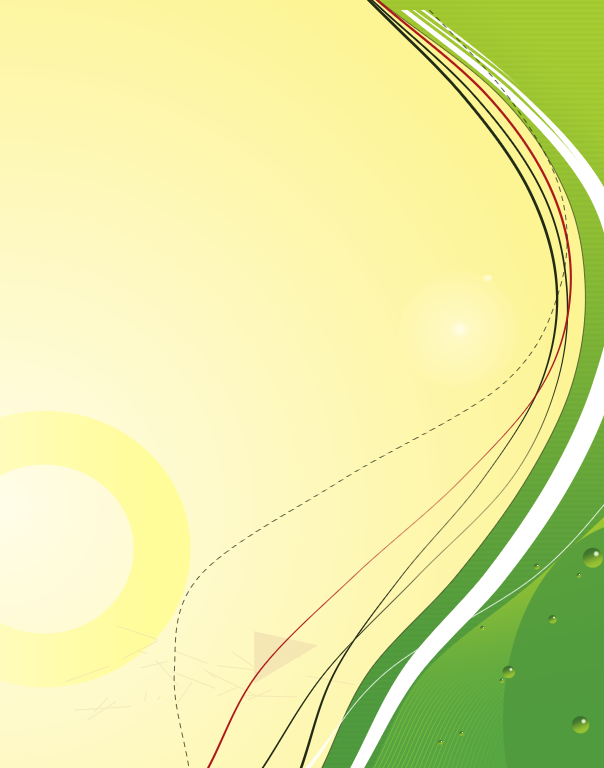
Reproduce this background procedurally as a WebGL 2 fragment shader.

```glsl
#version 300 es
precision highp float;
// Cream paper with a pale ring and glow, beside a flowing green wave with ribbons and dew drops.

#define PAPER_REACH 0.78
#define DASH_PERIOD 0.0125
#define LINE_WIDTH 0.0015
#define SHARD_COUNT 24
#define DROP_COUNT 10
#define STRIPE_PERIOD 0.0052

uniform vec2 u_resolution;
out vec4 outColor;

const vec3 CREAM = vec3(1.0, 0.992, 0.91);
const vec3 YELLOW = vec3(0.992, 0.957, 0.58);
const vec3 LIME = vec3(0.63, 0.78, 0.19);
const vec3 DEEP_GREEN = vec3(0.31, 0.60, 0.24);
const vec3 INK = vec3(0.13, 0.17, 0.08);
const vec3 RED = vec3(0.68, 0.10, 0.11);

float hash(float n) { return fract(sin(n * 12.9898) * 43758.5453); }

// Smooth horizontal position at height y through nine evenly spaced knots.
float curveX(float y, float k[9]) {
  float t = clamp(y, 0.0, 1.0) * 8.0;
  int i = min(int(t), 7);
  float f = t - float(i), b = k[i], c = k[i + 1];
  float a = i > 0 ? k[i - 1] : 2.0 * b - c;
  float d = i < 7 ? k[i + 2] : 2.0 * c - b;
  return b + 0.5 * f * (c - a + f * (2.0 * a - 5.0 * b + 4.0 * c - d + f * (3.0 * (b - c) + d - a)));
}

float slopeAt(float y, float k[9]) {
  return (curveX(y + 0.004, k) - curveX(y - 0.004, k)) / (min(y + 0.004, 1.0) - max(y - 0.004, 0.0));
}

// Signed distance to a curve, positive on its right.
float curveSide(vec2 p, float k[9]) {
  float s = slopeAt(p.y, k);
  return (p.x - curveX(p.y, k)) / sqrt(1.0 + s * s);
}

float arcLength(float y, float k[9]) {
  float total = 0.0;
  for (int i = 0; i < 40; i++) {
    float s = slopeAt(y * (float(i) + 0.5) / 40.0, k);
    total += sqrt(1.0 + s * s);
  }
  return total * y / 40.0;
}

float segment(vec2 p, vec2 a, vec2 b) {
  vec2 v = b - a;
  return length(p - a - v * clamp(dot(p - a, v) / dot(v, v), 0.0, 1.0));
}

void main() {
  vec2 p = gl_FragCoord.xy / u_resolution.y;
  float px = 1.0 / u_resolution.y;
  #define FILL(d) clamp(0.5 - (d) / px, 0.0, 1.0)
  #define STROKE(d, w) (FILL(abs(d) - max(w, px) * 0.5) * min(1.0, (w) / px))

  // Paper gradient
  float reach = length(p - vec2(0.0, 0.34)) / PAPER_REACH;
  vec3 col = mix(CREAM, YELLOW, clamp(reach, 0.0, 1.0));

  // Ring
  vec2 q = (p - vec2(0.058, 0.285)) * vec2(0.947, 1.0);
  float r = length(q);
  vec3 ringColor = mix(vec3(1.0, 0.985, 0.77), vec3(1.0, 0.99, 0.60), smoothstep(-0.15, 0.17, q.x));
  col = mix(col, ringColor, FILL(abs(r - 0.145) - 0.035));

  // Glow and its small companion
  float g = length(p - vec2(0.599, 0.571));
  col = mix(col, CREAM, 0.5 * pow(max(1.0 - g / 0.08, 0.0), 0.8) + 0.5 * exp(-g * g * 15000.0));
  col = mix(col, CREAM, 0.6 * FILL(length((p - vec2(0.635, 0.638)) * vec2(0.7, 1.0)) - 0.004));

  // Faint shards
  float shards = 0.0;
  for (int i = 0; i < SHARD_COUNT; i++) {
    float n = float(i) * 4.0 + 1.0;
    vec2 a = vec2(0.14 + 0.27 * hash(n), 0.08 + 0.09 * hash(n + 1.0));
    vec2 b = a + (vec2(hash(n + 2.0), hash(n + 3.0)) - 0.5) * vec2(0.15, 0.07);
    shards = max(shards, STROKE(segment(p, a, b), 0.0012));
  }
  float facet = max(0.331 - p.x, max(p.y - 0.178 + 0.22 * (p.x - 0.331), 0.11 + 0.6 * (p.x - 0.331) - p.y));
  col = mix(col, vec3(0.93, 0.86, 0.68), 0.6 * max(shards, FILL(facet)));

  // Green wave
  float wave = curveSide(p, float[9](0.419, 0.480, 0.594, 0.685, 0.745, 0.762, 0.736, 0.651, 0.492));
  vec3 green = mix(DEEP_GREEN, LIME, smoothstep(0.05, 1.0, p.y));
  float leaf = p.y - 0.985 + 1.05 * (p.x - 0.62) + 0.9 * pow(p.x - 0.62, 2.0);
  green = mix(green, LIME * 1.04, 0.5 * smoothstep(-0.05, 0.06, leaf));
  green *= 1.0 + 0.015 * sin(p.y * 900.0);

  // Lower leaf with fine stripes and a darker lobe
  float lower = curveSide(p, float[9](0.484, 0.553, 0.703, 0.833, 0.93, 1.0, 1.05, 1.1, 1.1));
  vec3 leafColor = mix(DEEP_GREEN * 1.08, LIME, smoothstep(0.02, 0.36, p.y) * exp(-max(lower, 0.0) * 4.0));
  float stripes = smoothstep(0.25, 0.0, abs(fract(lower / STRIPE_PERIOD) - 0.5));
  leafColor = mix(leafColor, LIME, 0.5 * stripes * smoothstep(0.15, 0.04, p.y) * smoothstep(0.17, 0.03, lower));
  float lobe = (length((p - vec2(0.833, 0.0625)) / vec2(0.178, 0.26)) - 1.0) * 0.2;
  leafColor = mix(leafColor, DEEP_GREEN, 0.85 * FILL(lobe));
  green = mix(green, leafColor, FILL(-lower));
  col = mix(col, green, FILL(-wave));
  col = mix(col, INK, 0.8 * STROKE(wave, 0.001));

  // White ribbon, split near the top, and a thin white hair
  float ribbon = curveSide(p, float[9](0.465, 0.535, 0.645, 0.730, 0.786, 0.810, 0.777, 0.672, 0.514));
  float halfWidth = 0.014 - 0.03 * pow(p.y - 0.45, 2.0);
  float white = FILL(abs(ribbon) - halfWidth);
  white *= 1.0 - STROKE(ribbon - 0.002, 0.004 * smoothstep(0.78, 0.9, p.y));
  white = max(white, STROKE(ribbon - 0.012, 0.003 * smoothstep(0.88, 0.96, p.y)));
  col = mix(col, vec3(1.0), white * FILL(p.y - 0.987));
  float hair = curveSide(p, float[9](0.401, 0.503, 0.697, 0.814, 0.92, 1.0, 1.05, 1.1, 1.1));
  col = mix(col, vec3(1.0), 0.85 * STROKE(hair, mix(0.005, 0.0012, smoothstep(0.0, 0.07, p.y))));

  // Dew drops on a low-discrepancy scatter
  for (int i = 0; i < DROP_COUNT; i++) {
    float n = float(i);
    vec2 spot = fract(vec2(0.96 - 0.07 * n - 0.17 * n * (n - 1.0), 0.036 + 0.76 * n));
    float size = max(0.013 / (1.0 + 0.15 * n * n), 0.003);
    vec2 d = (p - vec2(0.553 + 0.228 * spot.x, 0.284 - 0.286 * spot.y)) / size;
    vec3 drop = mix(DEEP_GREEN * 0.7, LIME, smoothstep(0.9, -0.8, d.y - d.x * 0.4));
    drop = mix(drop, vec3(0.95, 1.0, 0.9), smoothstep(0.35, 0.1, length(d - vec2(0.35, 0.4))));
    col = mix(col, drop, 0.85 * FILL((length(d) - 1.0) * size));
  }

  // Ink and red lines, thinning in their lower middle
  float w = LINE_WIDTH * mix(0.45, 2.0, smoothstep(0.0, 0.4, abs(p.y - 0.33)));
  float ink = curveSide(p, float[9](0.392, 0.436, 0.523, 0.628, 0.704, 0.725, 0.690, 0.603, 0.480));
  float ink2 = curveSide(p, float[9](0.342, 0.424, 0.544, 0.665, 0.725, 0.738, 0.706, 0.618, 0.484));
  float red = curveSide(p, float[9](0.271, 0.337, 0.461, 0.600, 0.707, 0.743, 0.719, 0.635, 0.491));
  col = mix(col, INK, max(STROKE(ink, w * 1.2), STROKE(ink2, w * 0.8)));
  col = mix(col, RED, STROKE(red, w));

  // Dashed line
  float dashKnots[9] = float[9](0.246, 0.227, 0.260, 0.445, 0.655, 0.729, 0.730, 0.661, 0.547);
  float dashed = curveSide(p, dashKnots);
  if (abs(dashed) < 0.01 && p.y < 0.987) {
    float phase = abs(fract(arcLength(p.y, dashKnots) / DASH_PERIOD) - 0.5) * DASH_PERIOD;
    col = mix(col, INK, 0.8 * STROKE(dashed, 0.0012) * FILL(phase - 0.28 * DASH_PERIOD));
  }
  outColor = vec4(col, 1.0);
}
```
